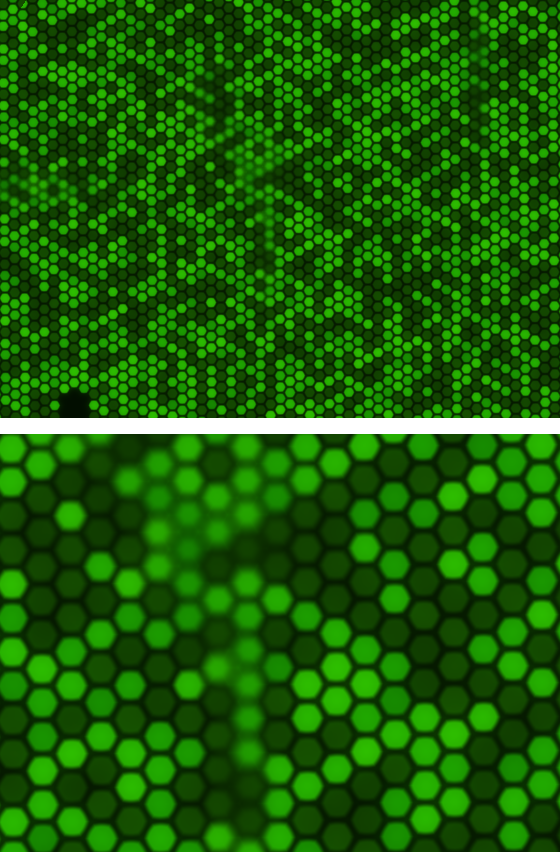
Top, the full canvas; bottom, a detail of the centre.
Write a WebGL 1 fragment shader that draws this pattern.

```glsl
precision highp float;
// A panel of glowing green dots on a slightly tilted hexagonal lattice.
// Each pixel sums the soft dots of nearby cells; hashes set their brightness,
// and a few smudges widen the dot edges as if the surface were smeared.

uniform vec2 u_resolution;

const float PITCH = 0.0271;               // vertical dot spacing, canvas height = 1
const float COLUMN = 0.8660254;           // column spacing in pitches
const float TILT = 0.0065;                // lattice rotation in radians
const float DOT_RADIUS = 0.41;            // in pitches
const vec2 ANCHOR = vec2(0.456, 0.574);   // centre of cell (0, 0)
const vec3 BACKING = vec3(0.008, 0.055, 0.0);

float hash(vec2 p) {
  return fract(sin(dot(p, vec2(127.1, 311.7))) * 43758.55);
}

vec2 gradient(vec2 corner) {
  float angle = 6.2831853 * hash(corner);
  return vec2(cos(angle), sin(angle));
}

float gradientNoise(vec2 p) {
  vec2 i = floor(p);
  vec2 f = p - i;
  vec2 w = f * f * f * (f * (f * 6.0 - 15.0) + 10.0);
  float a = dot(gradient(i), f);
  float b = dot(gradient(i + vec2(1.0, 0.0)), f - vec2(1.0, 0.0));
  float c = dot(gradient(i + vec2(0.0, 1.0)), f - vec2(0.0, 1.0));
  float d = dot(gradient(i + 1.0), f - 1.0);
  return mix(mix(a, b, w.x), mix(c, d, w.x), w.y);
}

// Circle metric blended with a hexagon pointing left and right
float dotDistance(vec2 v) {
  vec2 a = abs(v);
  float hexagon = max(a.y, COLUMN * a.x + 0.5 * a.y);
  return mix(length(v), hexagon, 0.5);
}

float smudge(vec2 p, vec2 centre, vec2 radius) {
  vec2 v = (p - centre) / radius;
  return exp(-dot(v, v));
}

float smearAmount(vec2 p) {
  float amount = smudge(p, vec2(0.51, 0.76), vec2(0.06, 0.08));
  amount += smudge(p, vec2(0.60, 0.60), vec2(0.09, 0.08));
  amount += smudge(p, vec2(0.635, 0.42), vec2(0.025, 0.14));
  amount += smudge(p, vec2(1.143, 0.82), vec2(0.022, 0.14));
  amount += 0.8 * smudge(p, vec2(0.08, 0.56), vec2(0.16, 0.06));
  return clamp(amount * (0.9 + gradientNoise(p * 14.0)), 0.0, 1.0);
}

// Zero inside the unlit notch at the bottom edge
float cellPresent(vec2 centre) {
  bool inNotch = abs(centre.x - 0.179) < 0.03 && centre.y < 0.064;
  return inNotch ? 0.0 : 1.0;
}

// Light emitted by one cell: dim olive or bright green, with some spread
vec3 cellColour(vec2 id, vec2 centre) {
  float litShare = 0.54 + 0.3 * gradientNoise(centre * 7.0);
  float lit = step(hash(id + 3.7), litShare);
  float spread = hash(id + 41.3);
  float bright = mix(0.44, 0.66, sqrt(spread));
  float dim = mix(0.17, 0.24, spread);
  float redShare = mix(0.30, mix(0.16, 0.25, spread), lit);
  float green = mix(dim, bright, lit) * cellPresent(centre);
  return green * vec3(redShare, 1.0, 0.0);
}

// Flat dot with a faint halo
float dotProfile(vec2 offset, float softness) {
  float d = dotDistance(offset);
  float core = 1.0 - smoothstep(DOT_RADIUS - softness, DOT_RADIUS + softness, d);
  float halo = exp(-4.0 * d * d);
  return 0.78 * core + 0.25 * halo;
}

vec3 dotPanel(vec2 p, float pixel) {
  // Rotate into lattice space, measured in pitches
  vec2 axis = vec2(cos(TILT), sin(TILT));
  vec2 d = (p - ANCHOR) / PITCH;
  vec2 q = vec2(dot(d, axis), dot(d, vec2(-axis.y, axis.x)));

  float smear = smearAmount(p);
  float softness = max(mix(0.09, 0.32, smear), 0.75 * pixel / PITCH);
  float nearestColumn = floor(q.x / COLUMN + 0.5);

  vec3 light = vec3(0.0);
  for (int i = -1; i <= 1; i++) {
    float column = nearestColumn + float(i);
    float stagger = 0.5 * mod(column, 2.0);
    float nearestRow = floor(q.y - stagger + 0.5);
    for (int j = -1; j <= 1; j++) {
      float row = nearestRow + float(j);
      vec2 offset = vec2(column * COLUMN, row + stagger) - q;
      vec3 colour = cellColour(vec2(column, row), p + offset * PITCH);
      light += colour * dotProfile(offset, softness);
    }
  }
  return BACKING + light * (1.0 - 0.15 * smear);
}

void main() {
  vec2 p = gl_FragCoord.xy / u_resolution.y;
  gl_FragColor = vec4(dotPanel(p, 1.0 / u_resolution.y), 1.0);
}
```
